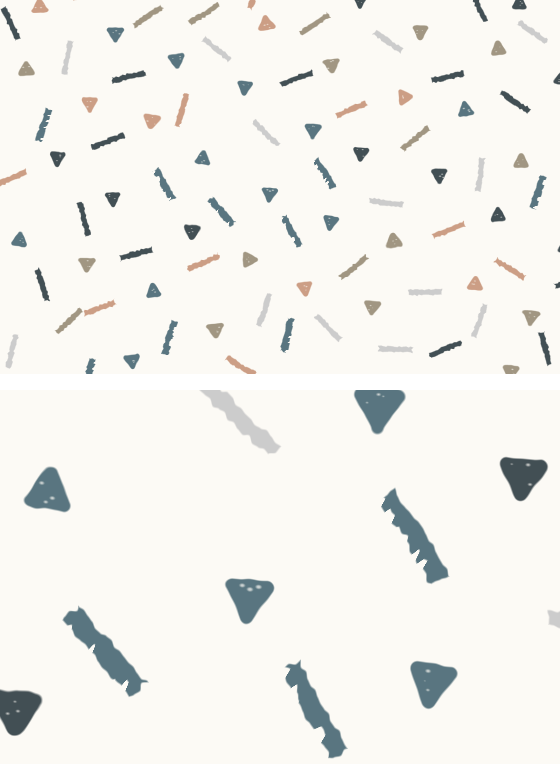
Top: the whole. Bottom: its middle third, enlarged.
Give the GLSL for this pattern, as a Shadertoy shader.

```glsl
// Scattered confetti of ragged chalk bars and soft rounded triangles on cream.
// A turned, jittered checkerboard alternates the two shapes; each cell hashes
// its own colour, heading and hand-drawn roughness.

#define CELL 0.133          // grid spacing, in canvas heights
#define GRID_TURN 0.36      // tilt that hides the rows
#define JITTER 0.42         // centre shift, in cells
#define EXTRA_BARS 0.12     // share of triangle cells given a bar
#define BAR_LENGTH 0.045    // half length
#define BAR_WIDTH 0.0072    // half width
#define TOOTH_DEPTH 0.0042
#define TOOTH_RATE 165.0    // teeth per canvas height
#define TRI_SIZE 0.0155     // half side before rounding
#define TRI_ROUND 0.0062
#define SOFTNESS 0.0006

const vec3 PAPER = vec3(0.99, 0.98, 0.96);
const int BLUE = 1;

// Tan, blue, charcoal, clay, pale grey (pale grey is for bars only)
const vec3 INKS[5] = vec3[5](
    vec3(0.63, 0.59, 0.51), vec3(0.35, 0.46, 0.50), vec3(0.26, 0.31, 0.33),
    vec3(0.80, 0.62, 0.52), vec3(0.80, 0.80, 0.80));

// Favoured bar headings of each ink, in radians
const vec3 HEADINGS[5] = vec3[5](
    vec3(0.62, 0.65, 0.70), vec3(1.20, 1.35, -0.95), vec3(-1.22, 0.30, -0.65),
    vec3(1.20, -0.60, 0.35), vec3(0.00, 1.33, -0.70));

float hash(vec2 p) {
    return fract(sin(dot(p, vec2(127.1, 311.7))) * 43758.5453);
}

float noise(float x, float seed) {
    float i = floor(x);
    return mix(hash(vec2(i, seed)), hash(vec2(i + 1.0, seed)), smoothstep(0.0, 1.0, x - i));
}

mat2 turn(float a) {
    float c = cos(a), s = sin(a);
    return mat2(c, s, -s, c);
}

// Bar along x, with teeth on both sides and frayed ends
float barDistance(vec2 p, float seed, bool scratchy) {
    p.y += 0.003 * (noise(p.x * 25.0, seed) - 0.5);
    float side = p.y > 0.0 ? 1.0 : 2.0;
    float along = (p.x + 0.3 * p.y) * TOOTH_RATE;
    float halfWidth = BAR_WIDTH + TOOTH_DEPTH * (noise(along, seed + side) - 0.5);
    if (scratchy) {
        halfWidth += 0.0022;
        float cut = smoothstep(0.6, 0.9, noise(along * 1.1, seed + 5.0));
        if (side > 1.5) halfWidth -= 0.007 * cut;
    }
    float fray = 0.005 * (noise(p.y * TOOTH_RATE, seed + 3.0) - 0.5);
    return max(abs(p.y) - halfWidth, abs(p.x) - BAR_LENGTH - fray);
}

// Rounded equilateral triangle pointing up, with a slight wobble
float triangleDistance(vec2 p, float seed) {
    float wobble = 0.0018 * (noise(p.x * 110.0, seed) + noise(p.y * 110.0, seed + 1.0) - 1.0);
    p.x *= mix(0.92, 1.08, hash(vec2(seed, 4.0)));
    const float k = sqrt(3.0);
    p = vec2(abs(p.x) - TRI_SIZE, p.y + TRI_SIZE / k);
    if (p.x + k * p.y > 0.0) p = vec2(p.x - k * p.y, -k * p.x - p.y) * 0.5;
    p.x -= clamp(p.x, -2.0 * TRI_SIZE, 0.0);
    return -length(p) * sign(p.y) - TRI_ROUND + wobble;
}

// Coverage of the tiny gaps in a triangle's ink
float specks(vec2 p, float seed, float blur) {
    float gaps = 0.0;
    for (float i = 0.0; i < 3.0; i++) {
        vec2 spot = vec2(hash(vec2(seed, i + 7.0)), hash(vec2(seed, i + 17.0))) - 0.5;
        float radius = 0.0016 * hash(vec2(seed, i + 27.0));
        vec2 d = (p - spot * vec2(0.022, 0.02)) * vec2(0.7, 1.0);
        gaps = max(gaps, 1.0 - smoothstep(radius - blur, radius + blur, length(d)));
    }
    return 0.7 * gaps;
}

void mainImage(out vec4 fragColor, in vec2 fragCoord) {
    vec2 p = fragCoord / iResolution.y;
    float blur = 0.6 / iResolution.y + SOFTNESS;
    mat2 grid = CELL * turn(GRID_TURN);
    vec2 home = floor(inverse(grid) * p);
    vec3 color = PAPER;

    for (int y = -1; y <= 1; y++)
    for (int x = -1; x <= 1; x++) {
        vec2 id = home + vec2(x, y);
        float seed = 90.0 * hash(id + 0.5);
        vec2 shift = vec2(hash(id + 11.3), hash(id + 23.7)) - 0.5;
        vec2 q = p - grid * (id + 0.5 + JITTER * shift);

        bool isBar = mod(id.x + id.y, 2.0) < 0.5 || hash(id + 31.9) < EXTRA_BARS;
        int ink = int(hash(id + 43.1) * (isBar ? 5.0 : 4.0));
        float pick = hash(id + 57.7);
        float sway = hash(id + 71.3) - 0.5;
        float cover;

        if (isBar) {
            vec2 local = q * turn(HEADINGS[ink][int(pick * 3.0)] + 0.25 * sway);
            float d = barDistance(local, seed, ink == BLUE);
            cover = 1.0 - smoothstep(-blur, blur, d);
        } else {
            // Mostly pointing down, some up, some to the right
            float heading = pick < 0.55 ? 3.14 : pick < 0.8 ? 0.0 : -1.57;
            vec2 local = q * turn(heading + 0.4 * sway);
            cover = 1.0 - smoothstep(-blur, blur, triangleDistance(local, seed));
            cover *= 1.0 - specks(local, seed, blur);
        }
        color = mix(color, INKS[ink], cover);
    }
    fragColor = vec4(color, 1.0);
}
```
